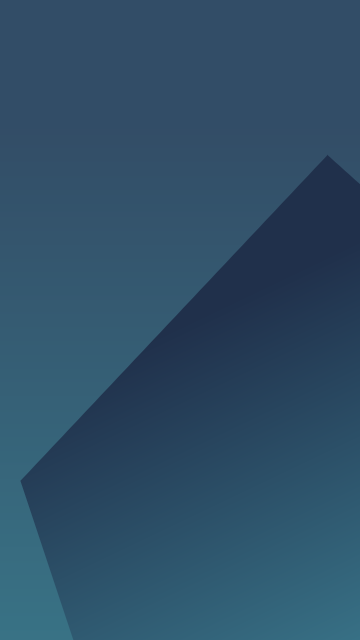
Write a Shadertoy shader that draws this background.

```glsl
// Colours
const vec3 SKY_TOP = vec3(0.198, 0.302, 0.402);
const vec3 SKY_BOTTOM = vec3(0.222, 0.448, 0.522);
const vec3 FACET_DARK = vec3(0.125, 0.188, 0.294);
const vec3 FACET_LIGHT = vec3(0.218, 0.440, 0.522);

// Corners of the facet, in canvas heights
const vec2 FOOT = vec2(0.1146, 0.0);
const vec2 LEFT_CORNER = vec2(0.0319, 0.2487);
const vec2 APEX = vec2(0.5117, 0.7578);
const vec2 RIGHT_END = vec2(0.5625, 0.7122);

// Gradient ranges
const float SKY_FADE_START = 0.80;
const vec2 FACET_FADE_AXIS = vec2(0.43, -0.90);
const float FACET_FADE_START = -0.321;
const float FACET_FADE_END = 0.242;

// Signed distance to the line a-b, positive on its left side
float leftOfLine(vec2 p, vec2 a, vec2 b) {
    vec2 along = normalize(b - a);
    vec2 offset = p - a;
    return along.x * offset.y - along.y * offset.x;
}

// Convex facet open towards the lower right, negative inside
float facetDistance(vec2 p) {
    float lowerEdge = leftOfLine(p, FOOT, LEFT_CORNER);
    float longEdge = leftOfLine(p, LEFT_CORNER, APEX);
    float rightEdge = leftOfLine(p, APEX, RIGHT_END);
    return max(max(lowerEdge, longEdge), rightEdge);
}

// Position between two gradient stops, from 0 to 1
float ramp(float start, float end, float value) {
    return clamp((value - start) / (end - start), 0.0, 1.0);
}

void mainImage(out vec4 fragColor, in vec2 fragCoord) {
    vec2 p = fragCoord / iResolution.y;
    float pixel = 1.0 / iResolution.y;

    // Vertical backdrop
    vec3 color = mix(SKY_TOP, SKY_BOTTOM, ramp(SKY_FADE_START, 0.0, p.y));

    // Slanted facet gradient
    float fade = ramp(FACET_FADE_START, FACET_FADE_END, dot(p, FACET_FADE_AXIS));
    vec3 facet = mix(FACET_DARK, FACET_LIGHT, fade);

    // Smooth-edged composite
    float coverage = clamp(0.5 - facetDistance(p) / pixel, 0.0, 1.0);
    fragColor = vec4(mix(color, facet, coverage), 1.0);
}
```
